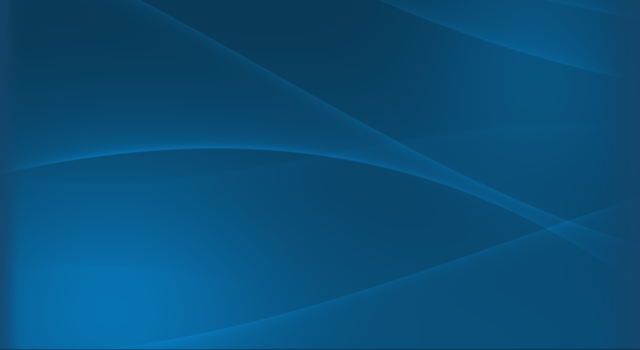
This background is drawn by a WebGL 2 fragment shader. Its source:

```glsl
#version 300 es
precision highp float;
// Deep blue backdrop crossed by softly glowing curved ribbons.

uniform vec2 u_resolution;
out vec4 fragColor;

const vec3 DEEP_BLUE = vec3(0.038, 0.20, 0.30);
const vec3 BRIGHT_BLUE = vec3(0.028, 0.46, 0.715);
const vec3 EDGE_SLATE = vec3(0.085, 0.27, 0.42);

// Soft elliptical pool of light.
float pool(vec2 p, vec2 center, vec2 radius) {
    vec2 q = (p - center) / radius;
    return exp(-dot(q, q));
}

// Signed distance, in canvas heights, above a cubic curve y(x).
float curveDistance(vec2 p, vec4 k, float aspect) {
    float height = k.x + p.x * (k.y + p.x * (k.z + p.x * k.w));
    float slope = (k.y + p.x * (2.0 * k.z + 3.0 * k.w * p.x)) / aspect;
    return (p.y - height) / sqrt(1.0 + slope * slope);
}

// One-sided glow: a crisp rim plus a wide falloff on the positive side.
float ribbon(float d, float rim, float haze, float width, float blur) {
    float side = smoothstep(-blur, blur, d);
    float depth = max(d, 0.0);
    return side * (rim * exp(-depth / 0.011) + haze * exp(-depth / width));
}

// Fades in between a and b, then out between c and d.
float span(float x, float a, float b, float c, float d) {
    return smoothstep(a, b, x) * (1.0 - smoothstep(c, d, x));
}

float ambientLight(vec2 p) {
    float light = 0.23 - 0.13 * smoothstep(0.5, 1.0, p.y);
    light += 0.70 * pool(p, vec2(0.17, 0.10), vec2(0.27, 0.40));
    light += 0.36 * pool(p, vec2(0.84, 0.88), vec2(0.17, 0.40));
    light += 0.18 * pool(p, vec2(0.76, 0.0), vec2(0.38, 0.32));
    return light;
}

float ribbonLight(vec2 p, float aspect, float blur) {
    float x = p.x;
    float light = 0.0;

    // Long diagonal, lit from below.
    float d = -curveDistance(p, vec4(1.192, -0.759, -0.640, 0.508), aspect);
    light += ribbon(d, 0.17, 0.11, 0.045, blur) * (1.0 - 0.6 * smoothstep(0.8, 1.0, x));

    // Broad arch, lit from above.
    d = curveDistance(p, vec4(0.503, 0.403, -0.463, -0.261), aspect);
    float archFade = span(x, -0.03, 0.18, 0.35, 1.05);
    light += ribbon(d, 0.08 + 0.26 * archFade, 0.05 + 0.15 * archFade, 0.08, blur)
        * (1.0 - 0.6 * smoothstep(0.82, 1.0, x));

    // Rising sweep, lit from below.
    d = -curveDistance(p, vec4(-0.008, -0.064, 0.875, -0.366), aspect);
    light += ribbon(d, 0.15, 0.09, 0.07, blur) * span(x, 0.12, 0.3, 0.85, 1.1);

    // Two upper right bands.
    d = curveDistance(p, vec4(1.639, -1.381, 0.509, 0.0), aspect);
    light += ribbon(d, 0.13, 0.13, 0.07, blur) * span(x, 0.5, 0.65, 0.85, 1.05);
    d = curveDistance(p, vec4(1.33, -0.387, 0.0, 0.0), aspect);
    light += ribbon(d, 0.10, 0.05, 0.04, blur) * span(x, 0.75, 0.86, 0.92, 1.08);

    // Faint background waves.
    d = -curveDistance(p, vec4(0.503, -0.340, 1.290, -0.817), aspect);
    light += ribbon(d, 0.03, 0.05, 0.05, 4.0 * blur) * span(x, 0.0, 0.1, 0.85, 1.0);
    d = -curveDistance(p, vec4(0.231, 0.204, -0.85, 0.0), aspect);
    light += ribbon(d, 0.03, 0.05, 0.06, 4.0 * blur) * span(x, 0.0, 0.1, 0.2, 0.42);
    return light;
}

void main() {
    vec2 p = gl_FragCoord.xy / u_resolution;
    float aspect = u_resolution.x / u_resolution.y;
    float blur = max(0.003, 0.7 / u_resolution.y);

    float light = ambientLight(p) + ribbonLight(p, aspect, blur);
    vec3 color = mix(DEEP_BLUE, BRIGHT_BLUE, clamp(light, 0.0, 1.1));

    // Muted side borders and a thin dark base line.
    float border = max(1.0 - smoothstep(0.0, 0.035, p.x), smoothstep(0.93, 1.0, p.x));
    color = mix(color, EDGE_SLATE, 0.75 * border);
    color *= mix(0.7, 1.0, smoothstep(0.001, 0.005, p.y));

    fragColor = vec4(color, 1.0);
}
```
